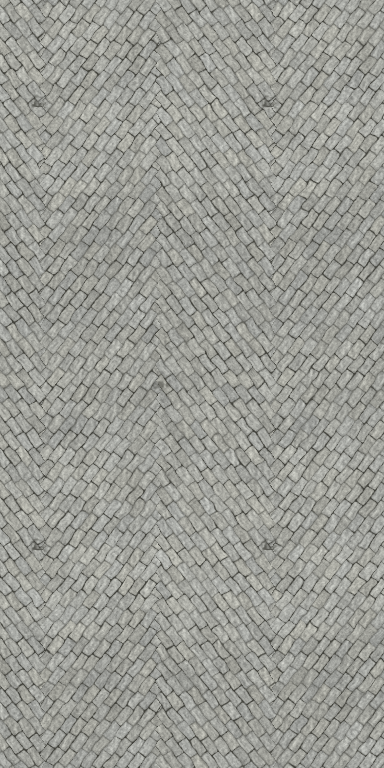
A Shadertoy shader for this texture:

```glsl
#define TILE vec2(0.600, 1.154)
#define SEAM vec2(0.004, 0.346)
#define PEAK_X 0.400
#define SLOPE 1.3
#define COURSES 28.0
#define STONES 10.0
#define JOINT_WIDTH 0.0015
#define WOBBLE 0.0055
#define ROUGHNESS 0.31
#define STONE_COLOR vec3(0.652, 0.659, 0.642)
#define JOINT_COLOR vec3(0.26, 0.26, 0.235)

float hash(vec2 p) {
    return fract(sin(dot(p, vec2(127.1, 311.7))) * 43758.545);
}

float noise(vec2 p) {
    vec2 i = floor(p), f = fract(p);
    f = f * f * (3.0 - 2.0 * f);
    return mix(mix(hash(i), hash(i + vec2(1, 0)), f.x),
               mix(hash(i + vec2(0, 1)), hash(i + vec2(1, 1)), f.x), f.y);
}

float fbm(vec2 p) {
    float sum = 0.0, amp = 0.5;
    for (int i = 0; i < 4; i++) {
        sum += amp * noise(p);
        p = mat2(1.6, 1.2, -1.2, 1.6) * p + 7.3;
        amp *= 0.55;
    }
    return sum;
}

float roundBox(vec2 p, vec2 halfSize, float radius) {
    vec2 q = abs(p) - halfSize + radius;
    return length(max(q, 0.0)) + min(max(q.x, q.y), 0.0) - radius;
}

// Soft ragged mask of a missing chip
float chip(vec2 p, vec2 center, vec2 size) {
    vec2 d = (p - center) / size;
    return 1.0 - smoothstep(0.4, 1.1, length(d) + 0.9 * (noise(p * 160.0) - 0.5));
}

void mainImage(out vec4 fragColor, in vec2 fragCoord) {
    float pixel = 1.0 / iResolution.x;
    vec2 uv = fragCoord * 2.0 / iResolution.y;
    vec2 wobble = vec2(noise(uv * 45.0), noise(uv * 45.0 + 31.7)) - 0.5;
    vec2 tilePos = mod(uv - SEAM, TILE);
    vec2 p = mod(uv + wobble * WOBBLE - SEAM, TILE);

    // Strips of opposite slope, meeting along a stepped, interlocked line
    float spacing = TILE.y / COURSES;
    float stripWidth = 0.5 * TILE.x;
    float x = p.x - PEAK_X;
    float nearest = floor(x / stripWidth + 0.5);
    float phase = mod(nearest, 2.0) * stripWidth * SLOPE;
    float stepX = (0.5 - abs(fract((p.y + phase) / spacing) - 0.5)) * spacing / SLOPE;
    float strip = x < nearest * stripWidth + stepX ? nearest - 1.0 : nearest;
    float run = x - strip * stripWidth;
    float side = mod(strip, 2.0);
    if (side > 0.5) run = stripWidth - run;

    // Stones laid along each sloping course, starting at the peak
    float tilt = inversesqrt(1.0 + SLOPE * SLOPE);
    vec2 stoneSize = vec2(stripWidth / (tilt * STONES), spacing * tilt);
    float across = (SLOPE * run + p.y) / spacing;
    float course = floor(across);
    float row = mod(course, COURSES);
    float along = (run - SLOPE * (p.y - course * spacing)) * tilt / stoneSize.x;
    along += 0.35 * hash(vec2(row, side + 9.0));
    vec2 id = vec2(floor(along), row) + side * vec2(57.0, 83.0);
    vec2 local = (fract(vec2(along, across)) - 0.5) * stoneSize;
    vec2 shrink = JOINT_WIDTH * (0.4 + vec2(hash(id + 3.1), hash(id + 8.4)));
    float dist = roundBox(local, 0.5 * stoneSize - shrink, 0.004);
    dist += 0.0022 * (noise(uv * 190.0) - 0.5);

    // Rough split faces with per-stone tone and tint
    float tone = hash(id);
    vec2 face = vec2(local.x * 0.6, local.y) * 150.0 + 40.0 * tone;
    float relief = fbm(face) - fbm(face + vec2(0.5, 0.6));
    float grain = fbm(uv * 190.0) - 0.5;
    float light = 1.0 + 0.09 * (tone - 0.5) + ROUGHNESS * (relief + grain);
    light += 0.045 * (noise(tilePos * 9.0) - 0.5);
    light += 0.03 - 0.05 * tilePos.y / TILE.y;
    light -= 0.09 * smoothstep(-0.004, 0.0, dist);
    vec3 color = STONE_COLOR * light;
    color *= mix(vec3(1.0), vec3(1.01, 1.0, 0.975), hash(id + 5.7));

    // Dark joints of uneven depth
    float joint = smoothstep(-0.5 * pixel, 0.5 * pixel + 0.0012, dist);
    float depth = 0.45 + 0.55 * smoothstep(0.25, 0.65, noise(uv * 38.0 + 4.0));
    color = mix(color, JOINT_COLOR, joint * depth);

    // Chipped stones: one open gap around a loose block, one shallow stain
    float gap = chip(tilePos, vec2(0.095, 0.232), vec2(0.021, 0.017));
    gap *= 1.0 - chip(tilePos, vec2(0.099, 0.237), vec2(0.015, 0.011));
    float stain = 0.6 * chip(tilePos, vec2(0.413, 0.651), vec2(0.022, 0.012));
    color = mix(color, JOINT_COLOR, 0.8 * max(gap, stain));

    fragColor = vec4(clamp(color, 0.0, 1.0), 1.0);
}
```
